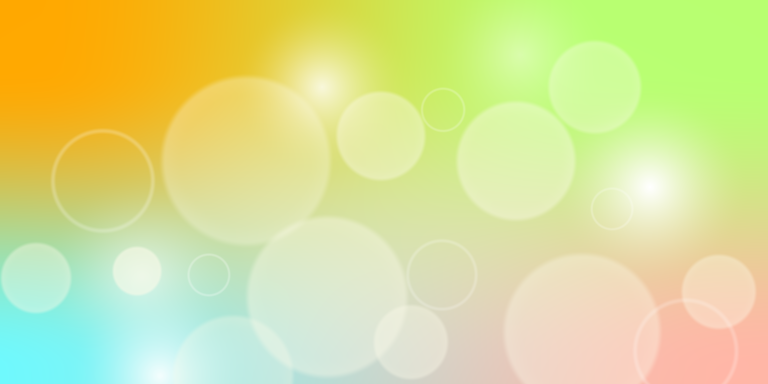
This background is drawn by a Shadertoy shader. Its source:

```glsl
// Soft bokeh backdrop: a four-corner colour gradient with a pale centre,
// overlaid with diffuse glows, translucent discs and thin rings of light.
// Positions are in canvas heights, with the origin at the lower left.

const vec3 ORANGE = vec3(1.00, 0.66, 0.00);
const vec3 GREEN  = vec3(0.72, 1.00, 0.44);
const vec3 CYAN   = vec3(0.42, 0.98, 1.00);
const vec3 PINK   = vec3(1.00, 0.71, 0.65);
const vec3 CREAM  = vec3(0.98, 0.97, 0.86);
const vec3 WHITE  = vec3(1.0);

const float CENTRE_HAZE = 0.32;
const float DISC_BLUR = 0.035;   // edge softness relative to radius
const float DISC_RIM = 0.06;     // extra light just inside the edge
const float RING_WIDTH = 0.055;  // half width relative to radius

// Each light: centre x, centre y, radius, opacity
const vec4 DISCS[11] = vec4[11](
    vec4(0.641, 0.581, 0.219, 0.27), vec4(0.992, 0.646, 0.115, 0.38),
    vec4(1.344, 0.581, 0.154, 0.38), vec4(1.549, 0.773, 0.120, 0.32),
    vec4(0.852, 0.227, 0.208, 0.35), vec4(1.516, 0.135, 0.203, 0.32),
    vec4(1.872, 0.240, 0.096, 0.35), vec4(1.070, 0.109, 0.096, 0.35),
    vec4(0.094, 0.276, 0.091, 0.38), vec4(0.357, 0.294, 0.063, 0.55),
    vec4(0.607, 0.021, 0.156, 0.28));

const vec4 RINGS[6] = vec4[6](
    vec4(0.268, 0.529, 0.130, 0.24), vec4(1.154, 0.714, 0.055, 0.24),
    vec4(1.594, 0.456, 0.053, 0.24), vec4(0.544, 0.284, 0.053, 0.28),
    vec4(1.151, 0.284, 0.089, 0.22), vec4(1.786, 0.086, 0.132, 0.22));

const vec4 GLOWS[5] = vec4[5](
    vec4(0.839, 0.773, 0.230, 0.80), vec4(1.693, 0.513, 0.260, 1.00),
    vec4(1.354, 0.857, 0.230, 0.42), vec4(0.370, 0.280, 0.270, 0.60),
    vec4(0.417, 0.021, 0.240, 0.90));

vec3 backdrop(vec2 p) {
    vec3 top = mix(ORANGE, GREEN, smoothstep(0.10, 1.55, p.x));
    vec3 bottom = mix(CYAN, PINK, smoothstep(-0.15, 1.90, p.x));
    vec3 colour = mix(bottom, top, smoothstep(0.04, 0.82, p.y));
    vec2 q = (p - vec2(1.0, 0.36)) / vec2(0.62, 0.36);
    return mix(colour, CREAM, CENTRE_HAZE * exp(-dot(q, q)));
}

float glow(vec2 p, vec4 light) {
    float falloff = max(1.0 - distance(p, light.xy) / light.z, 0.0);
    return light.w * falloff * falloff * (1.5 - 0.5 * falloff);
}

float disc(vec2 p, vec4 light, float pixel) {
    float d = distance(p, light.xy) - light.z;
    float blur = light.z * DISC_BLUR + pixel;
    float rim = DISC_RIM * smoothstep(-0.25 * light.z, 0.0, d);
    return (light.w + rim) * (1.0 - smoothstep(-blur, blur, d));
}

float ring(vec2 p, vec4 light, float pixel) {
    float d = abs(distance(p, light.xy) - light.z);
    return light.w * (1.0 - smoothstep(0.0, light.z * RING_WIDTH + pixel, d));
}

void mainImage(out vec4 fragColor, in vec2 fragCoord) {
    float pixel = 1.0 / iResolution.y;
    vec2 p = fragCoord * pixel;
    vec3 colour = backdrop(p);

    // Diffuse light behind the shapes
    for (int i = 0; i < GLOWS.length(); i++)
        colour = mix(colour, WHITE, glow(p, GLOWS[i]));

    // Translucent discs
    for (int i = 0; i < DISCS.length(); i++)
        colour = mix(colour, mix(CREAM, WHITE, 0.4), disc(p, DISCS[i], pixel));

    // Thin outlines
    for (int i = 0; i < RINGS.length(); i++)
        colour = mix(colour, WHITE, ring(p, RINGS[i], pixel));

    fragColor = vec4(colour, 1.0);
}
```
